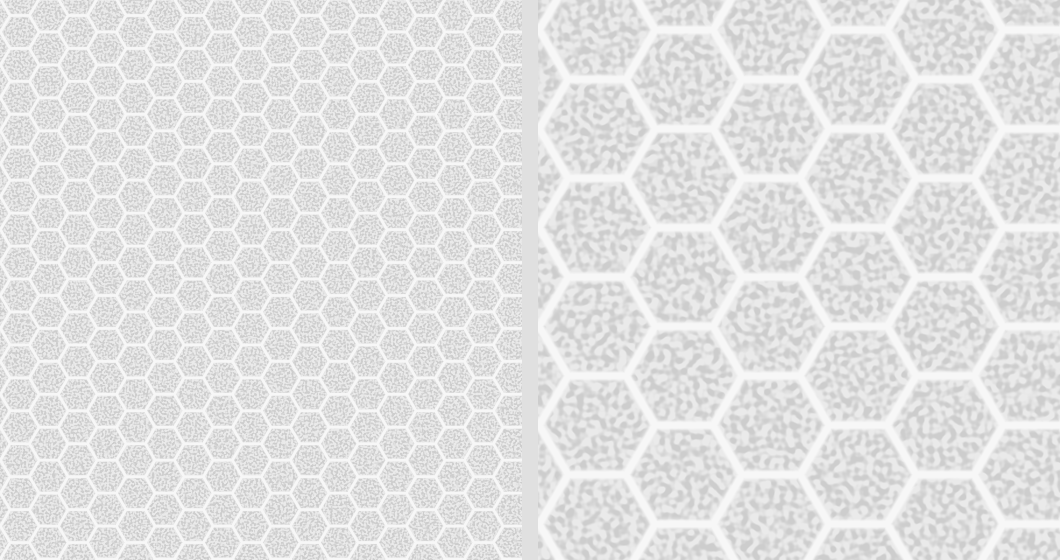
Left, the full canvas; right, a detail of the centre.
Give the GLSL for this pattern, as a WebGL 2 fragment shader.

```glsl
#version 300 es
precision highp float;
// Honeycomb of flat-topped grey hexagons with pale outlines.
// Two staggered lattices give the distance to the nearest hexagon's edge;
// wrapping gradient noise fills every hexagon with a fine two-tone grain.

uniform vec2 u_resolution;
out vec4 fragColor;

const vec2 GRID = vec2(18.0, 17.0);           // columns and rows, columns even
const vec2 PHASE = vec2(0.68, 0.03);          // centre of the first hexagon
const vec2 GRAIN_CELLS = vec2(224.0, 240.0);  // noise cells across and down
const float COLUMN_STEP = 0.8660254;          // column pitch in row heights
const float LINE_HALF = 0.041;                // half outline, in row heights
const float LINE_BLUR = 0.018;

const vec3 GRAIN_DARK = vec3(0.805);
const vec3 GRAIN_LIGHT = vec3(0.918);
const vec3 OUTLINE = vec3(0.968);

// Integer hash of a lattice point, 0 to 1
float hash(vec2 cell, uint seed) {
  uvec2 c = uvec2(cell);
  uint h = c.x * 1597u + c.y * 51749u + seed * 7919u;
  h = (h ^ (h >> 15u)) * 739397u;
  h = (h ^ (h >> 13u)) * 277803u;
  h ^= h >> 16u;
  return float(h & 65535u) / 65536.0;
}

// Contribution of one lattice corner
float cornerSlope(vec2 cell, vec2 corner, vec2 f, vec2 period, uint seed) {
  float angle = 6.28318 * hash(mod(cell + corner, period), seed);
  return dot(vec2(cos(angle), sin(angle)), f - corner);
}

// Gradient noise that repeats after a whole number of cells
float gradientNoise(vec2 p, vec2 period, uint seed) {
  vec2 cell = floor(p);
  vec2 f = p - cell;
  vec2 w = f * f * f * (f * (f * 6.0 - 15.0) + 10.0);
  float a = cornerSlope(cell, vec2(0.0, 0.0), f, period, seed);
  float b = cornerSlope(cell, vec2(1.0, 0.0), f, period, seed);
  float c = cornerSlope(cell, vec2(0.0, 1.0), f, period, seed);
  float d = cornerSlope(cell, vec2(1.0, 1.0), f, period, seed);
  return mix(mix(a, b, w.x), mix(c, d, w.x), w.y);
}

// Two half-shifted layers keep the contrast even over the lattice
float grain(vec2 uv, vec2 period) {
  vec2 p = uv * period;
  return gradientNoise(p, period, 3u) + gradientNoise(p + 0.5, period, 11u);
}

// Hexagonal radius from the nearest centre: 0 in the middle, 0.5 at the edge
float hexRadius(vec2 p) {
  vec2 pitch = vec2(2.0 * COLUMN_STEP, 1.0);
  vec2 a = p - pitch * floor(p / pitch + 0.5);
  vec2 b = p - pitch * (floor(p / pitch) + 0.5);
  vec2 q = abs(dot(a, a) < dot(b, b) ? a : b);
  return max(q.y, q.x * COLUMN_STEP + q.y * 0.5);
}

void main() {
  vec2 uv = gl_FragCoord.xy / u_resolution;
  float pixel = GRID.y / u_resolution.y;

  // Honeycomb
  vec2 p = (uv * GRID - PHASE) * vec2(COLUMN_STEP, 1.0);
  float toEdge = 0.5 - hexRadius(p);

  // Grain, thinning out just inside the outline
  float lightness = smoothstep(-0.45, 0.36, grain(uv, GRAIN_CELLS));
  float rim = 1.0 - smoothstep(LINE_HALF, LINE_HALF + 0.045, toEdge);
  lightness = mix(lightness, 1.0, 0.5 * rim);
  vec3 color = mix(GRAIN_DARK, GRAIN_LIGHT, lightness);

  // Outline
  float soft = max(LINE_BLUR, 0.6 * pixel);
  float line = 1.0 - smoothstep(LINE_HALF - soft, LINE_HALF + soft, toEdge);
  color = mix(color, OUTLINE, line);

  fragColor = vec4(color, 1.0);
}
```
